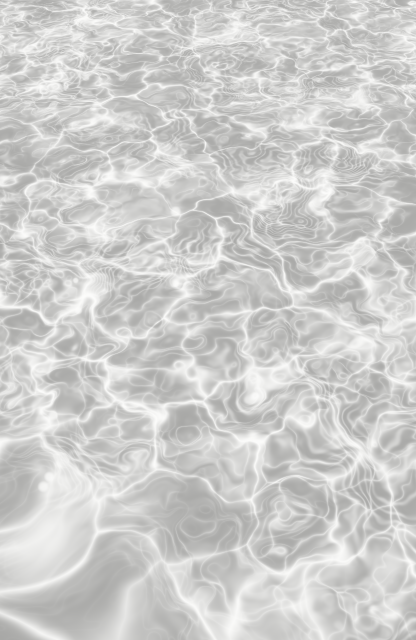
Give the GLSL for this texture, as a WebGL 1 fragment shader.

```glsl
precision highp float;
// Pale grey water seen in perspective: a web of bright caustic lines over fine ripples.
uniform vec2 u_resolution;

const vec3 SHADE = vec3(0.648, 0.648, 0.641);
const vec3 GLINT = vec3(0.99, 0.99, 0.985);
const float HORIZON = 1.7;       // height at which the surface would vanish
const float CELL_SCALE = 10.5;   // caustic cells per unit of surface
const float WARP = 1.3;          // broad bending of the web
const float JITTER = 0.2;        // small ragged bends of the lines
const float CORE_LIGHT = 2.1;    // sharp centre of the main lines
const float GLOW_LIGHT = 0.16;   // halo around the main lines
const float FINE_LIGHT = 1.0;    // secondary web
const float THREAD_LIGHT = 0.75; // stray filaments
const float RIPPLE_LIGHT = 0.5;  // narrow contour ripples
const float MILK_LIGHT = 0.5;    // cloudy patches
const float SPARK_LIGHT = 1.2;   // round sun glints
const int SPARKS = 6;

float hash(vec2 p) {
  return fract(sin(dot(p, vec2(127.1, 311.7))) * 43758.5453);
}

vec2 hash2(vec2 p) {
  return vec2(hash(p), hash(p + 57.3));
}

float noise(vec2 p) {
  vec2 i = floor(p), f = fract(p);
  f = f * f * (3.0 - 2.0 * f);
  return mix(mix(hash(i), hash(i + vec2(1.0, 0.0)), f.x),
             mix(hash(i + vec2(0.0, 1.0)), hash(i + 1.0), f.x), f.y);
}

float fbm(vec2 p, float gain) {
  float sum = 0.0, total = 0.0, amp = 1.0;
  for (int i = 0; i < 4; i++) {
    sum += amp * noise(p);
    total += amp;
    amp *= gain;
    p = mat2(1.6, 1.2, -1.2, 1.6) * p + 7.1;
  }
  return sum / total;
}

// Gaps from the nearest cell point to the second (lines) and third (junctions).
vec2 cellGaps(vec2 p) {
  vec2 cell = floor(p), f = fract(p);
  vec3 near = vec3(8.0);
  for (int y = -1; y <= 1; y++) {
    for (int x = -1; x <= 1; x++) {
      vec2 o = vec2(float(x), float(y));
      float d = length(o + hash2(cell + o) - f);
      if (d < near.x) near = vec3(d, near.xy);
      else if (d < near.y) near = vec3(near.x, d, near.y);
      else near.z = min(near.z, d);
    }
  }
  return near.yz - near.x;
}

// Thin curve where a noise field crosses its middle value.
float thread(vec2 p, float sharpness) {
  return exp(-abs(noise(p) - 0.5) * sharpness);
}

float sparks(vec2 p) {
  float sum = 0.0;
  for (int i = 0; i < SPARKS; i++) {
    vec2 seed = vec2(float(i), 3.7);
    vec2 centre = vec2(0.02, 0.22) + hash2(seed) * vec2(0.26, 0.5);
    float radius = mix(0.002, 0.007, hash(seed + 9.0));
    float d = length(p - centre);
    sum += 1.0 - smoothstep(0.5 * radius, 1.5 * radius, d);
    sum += 0.25 * exp(-d / (2.5 * radius));
  }
  return sum;
}

float waterLight(vec2 p, float middle) {
  // Perspective surface, calmer toward the lower left.
  float depth = 1.0 / (HORIZON - p.y);
  vec2 q = CELL_SCALE * depth * vec2(p.x - middle, HORIZON);
  float calm = 1.0 - smoothstep(0.12, 0.48, p.y + 0.8 * p.x);
  float busy = 1.0 - 0.85 * calm;
  float gain = mix(0.52, 0.22, calm);
  vec2 bend = vec2(fbm(q * 0.9, gain), fbm(q * 0.9 + 31.7, gain)) - 0.5;
  vec2 ragged = vec2(noise(q * 4.1 + 3.0), noise(q * 4.1 + 81.0)) - 0.5;
  vec2 w = q + WARP * bend + JITTER * busy * ragged;

  // Main web, with uneven width and brighter junctions.
  float swell = noise(q * 1.1 + 11.0);
  vec2 gaps = cellGaps(w);
  float width = mix(0.02, 0.11, swell * swell) + 0.03 * calm;
  float light = CORE_LIGHT * mix(0.3, 1.3, noise(q * 1.4 + 4.0)) * exp(-gaps.x / width);
  light += GLOW_LIGHT * exp(-gaps.x / 0.22) + 0.7 * exp(-gaps.y / 0.09);

  // Secondary web.
  float patchy = smoothstep(0.25, 0.7, noise(q * 0.8 + 23.0));
  float fine = cellGaps(w * 2.1 + 1.8 * bend + 5.0).x;
  light += FINE_LIGHT * busy * patchy * exp(-fine / 0.09);

  // Filaments, from long strands to short hairs.
  vec2 v = w + 1.6 * bend.yx + 0.25 * ragged.yx;
  float strands = thread(v * vec2(1.7, 2.6) + 40.0, 20.0) + thread(v * vec2(3.6, 2.9) + 70.0, 15.0);
  float hairs = thread(v * vec2(5.2, 7.0) + 20.0, 11.0);
  light += THREAD_LIGHT * busy * strands * smoothstep(0.3, 0.75, noise(q * 1.3 + 51.0));
  light += 0.7 * THREAD_LIGHT * busy * hairs * smoothstep(0.35, 0.75, noise(q * 1.1 + 8.0));

  // Contour ripples, milky patches and sparkle near the top.
  float wave = pow(0.5 + 0.5 * sin(85.0 * noise(w * 0.9 + 90.0)), 3.0);
  light += RIPPLE_LIGHT * busy * wave * smoothstep(0.45, 0.7, noise(q * 0.8 + 63.0));
  float milk = smoothstep(0.46, 0.8, fbm(w * 1.1 + 15.0, 0.55));
  light += MILK_LIGHT * milk + 0.25 * smoothstep(0.6, 1.0, p.y) * noise(q * vec2(4.0, 2.5));

  // Fine streaks break up every tone.
  light *= mix(1.0, 0.45 + 1.1 * noise(v * vec2(6.0, 9.0) + 33.0), busy);
  return 0.02 + light * mix(1.0, 0.85, p.y) + SPARK_LIGHT * sparks(p);
}

void main() {
  // Four samples per pixel keep the thin lines smooth.
  float tone = 0.0;
  for (int i = 0; i < 4; i++) {
    float k = float(i);
    vec2 offset = vec2(mod(k, 2.0), floor(k / 2.0)) * 0.5 - 0.25;
    vec2 p = (gl_FragCoord.xy + offset) / u_resolution.y;
    tone += 0.25 * (1.0 - exp(-waterLight(p, 0.5 * u_resolution.x / u_resolution.y)));
  }
  gl_FragColor = vec4(mix(SHADE, GLINT, tone), 1.0);
}
```
